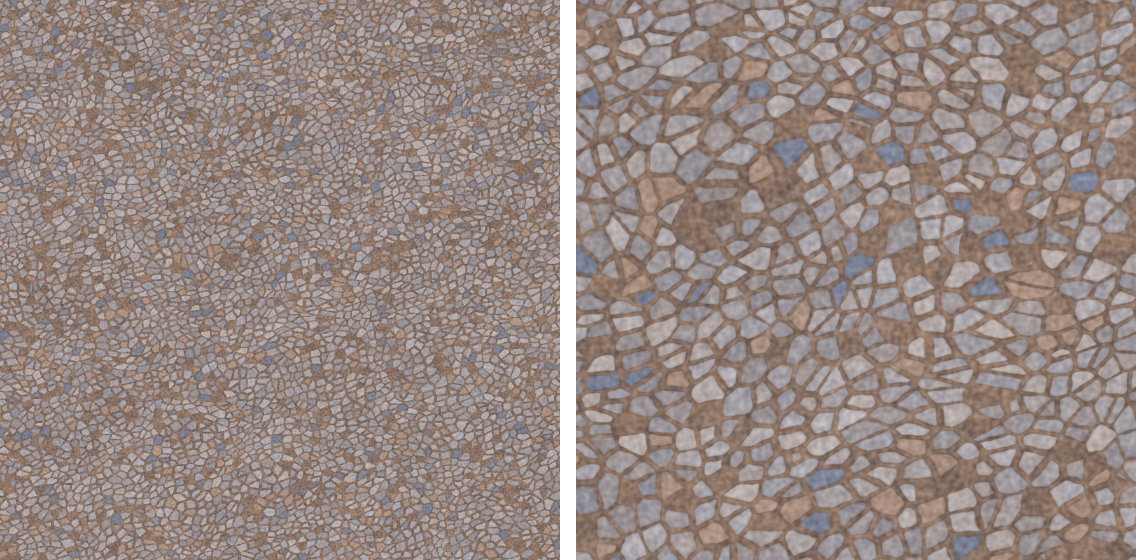
Left: the whole. Right: its middle third, enlarged.
Write a Shadertoy shader that draws this texture.

```glsl
// Pebbled ground: small angular grey stones set in sandy brown mortar.

const vec2 STONE_COUNT = vec2(61.0, 83.0);   // stones along and across the grain
const float GRAIN_ANGLE = 0.35;
const vec3 MORTAR_DARK = vec3(0.49, 0.41, 0.37);
const vec3 MORTAR_SAND = vec3(0.61, 0.50, 0.43);
const vec3 STONE_SHADE = vec3(0.56, 0.54, 0.56);
const vec3 STONE_LIGHT = vec3(0.73, 0.70, 0.70);
const vec3 STONE_BLUE = vec3(0.43, 0.47, 0.57);
const vec3 STONE_RUST = vec3(0.68, 0.55, 0.47);

vec3 hash3(vec2 p) {
    vec3 q = fract(p.xyx * vec3(0.1031, 0.1030, 0.0973));
    q += dot(q, q.yxz + 33.33);
    return fract((q.xxy + q.yzz) * q.zyx);
}

float gradientDot(vec2 corner, vec2 offset) {
    float angle = 6.2832 * hash3(corner + 71.0).x;
    return dot(vec2(cos(angle), sin(angle)), offset);
}

float gradientNoise(vec2 p) {
    vec2 i = floor(p), f = fract(p);
    vec2 u = f * f * f * (f * (f * 6.0 - 15.0) + 10.0);
    vec2 e = vec2(1.0, 0.0);
    float low = mix(gradientDot(i, f), gradientDot(i + e, f - e), u.x);
    float high = mix(gradientDot(i + e.yx, f - e.yx), gradientDot(i + 1.0, f - 1.0), u.x);
    return mix(low, high, u.y);
}

vec2 rotate(vec2 p, float angle) {
    float c = cos(angle), s = sin(angle);
    return vec2(c * p.x + s * p.y, c * p.y - s * p.x);
}

float smoothMin(float a, float b, float k) {
    float h = max(k - abs(a - b), 0.0) / k;
    return min(a, b) - 0.25 * h * h * k;
}

vec2 stoneCentre(vec2 cell, float jitter) {
    return cell + 0.5 + jitter * (hash3(cell).xy - 0.5);
}

// Returns the rounded distance to the cell border and the cell's id.
vec3 stoneCell(vec2 p, float jitter, float rounding) {
    vec2 home = floor(p), nearestCell = home, nearest = vec2(9.0);
    for (int y = -1; y <= 1; y++)
    for (int x = -1; x <= 1; x++) {
        vec2 cell = home + vec2(x, y);
        vec2 d = stoneCentre(cell, jitter) - p;
        if (dot(d, d) < dot(nearest, nearest)) { nearest = d; nearestCell = cell; }
    }
    float border = 2.0;
    for (int y = -2; y <= 2; y++)
    for (int x = -2; x <= 2; x++) {
        if (x == 0 && y == 0) continue;
        vec2 d = stoneCentre(nearestCell + vec2(x, y), jitter) - p;
        border = smoothMin(border, dot(0.5 * (d + nearest), normalize(d - nearest)), rounding);
    }
    return vec3(border, nearestCell);
}

vec3 mortarColor(vec2 uv, float grain) {
    float sand = 0.45 + 0.9 * gradientNoise(uv * 75.0) + 0.35 * gradientNoise(uv * 12.0);
    return mix(MORTAR_DARK, MORTAR_SAND, clamp(sand, 0.0, 1.0)) + 0.13 * grain;
}

vec3 stoneColor(vec2 uv, vec3 seed, float grain) {
    float tone = 0.15 + 0.75 * seed.x + 0.4 * gradientNoise(uv * 130.0);
    vec3 color = mix(STONE_SHADE, STONE_LIGHT, clamp(tone, 0.0, 1.0));
    color += vec3(-0.015, 0.0, 0.02) * (2.0 * seed.z - 1.0);
    color = mix(color, STONE_BLUE, 0.75 * step(0.955, seed.y));
    color = mix(color, STONE_RUST, 0.75 * step(seed.y, 0.08));
    return color + 0.10 * grain;
}

vec3 pebbleGround(vec2 uv) {
    // Bend the grain gently, then roughen the stone outlines.
    vec2 bend = vec2(gradientNoise(uv * 9.0), gradientNoise(uv * 9.0 + 40.0));
    vec2 p = rotate(uv + 0.022 * bend, GRAIN_ANGLE) * STONE_COUNT + 100.0;
    vec3 stone = stoneCell(p, 0.85, 0.1);
    vec3 seed = hash3(stone.yz + 17.0);
    vec3 shape = hash3(stone.yz + 53.0);

    // Stones differ in size; some places hold bare mortar.
    float gap = mix(0.04, 0.17, shape.x);
    float inside = stone.x - gap + 0.07 * gradientNoise(uv * 170.0);
    float bare = step(shape.y, 0.10 + 0.12 * gradientNoise(uv * 10.0));
    float cover = smoothstep(-0.025, 0.045, inside) * (1.0 - bare);

    float grain = gradientNoise(uv * 240.0) + 0.6 * gradientNoise(uv * 390.0 + 9.0);
    float contact = (1.0 - smoothstep(0.0, 0.12, abs(inside))) * (1.0 - bare);
    vec3 color = mix(mortarColor(uv, grain), stoneColor(uv, seed, grain), cover);
    color *= 1.0 - 0.07 * contact;
    return color * (1.0 + 0.05 * gradientNoise(uv * 6.0));
}

void mainImage(out vec4 fragColor, in vec2 fragCoord) {
    // Average four samples per pixel for smooth edges.
    vec3 color = vec3(0.0);
    for (int i = 0; i < 4; i++) {
        vec2 offset = 0.5 * vec2(i % 2, i / 2) - 0.25;
        color += 0.25 * pebbleGround((fragCoord + offset) / iResolution.y);
    }
    fragColor = vec4(color, 1.0);
}
```
